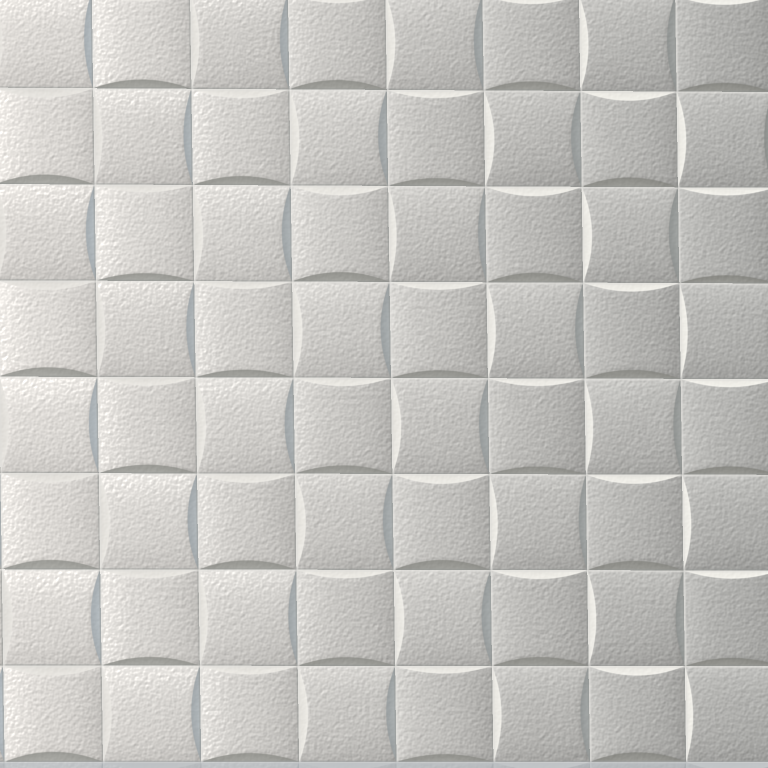
This pattern is drawn by a WebGL 2 fragment shader. Its source:

```glsl
#version 300 es
precision highp float;
// Padded white leather panel: about 8 by 8 woven pillows whose bend alternates
// like a checkerboard. Each tile is a face cut by two arcs, leaving a lit and a
// shaded lens; gradient noise gives the grain, lit from the upper left.
uniform vec2 u_resolution;
out vec4 fragColor;

vec2 hash2(vec2 p) {
    uvec2 q = uvec2(ivec2(p)) * uvec2(1597u, 3813u);
    uint n = (q.x ^ q.y) * 74793u;
    n = (n ^ (n >> 15)) * 26699u;
    n ^= n >> 13;
    return vec2(n & 1023u, (n >> 10) & 1023u) / 1023.0;
}

float gradientNoise(vec2 p) {
    vec2 i = floor(p), f = p - i;
    vec2 w = f * f * f * (f * (f * 6.0 - 15.0) + 10.0);
    vec2 e = vec2(0.0, 1.0);
    float a = dot(hash2(i) * 2.0 - 1.0, f);
    float b = dot(hash2(i + e.yx) * 2.0 - 1.0, f - e.yx);
    float c = dot(hash2(i + e.xy) * 2.0 - 1.0, f - e.xy);
    float d = dot(hash2(i + e.yy) * 2.0 - 1.0, f - e.yy);
    return mix(mix(a, b, w.x), mix(c, d, w.x), w.y);
}

// Pebbled height: rounded bumps with finer wrinkles.
float leather(vec2 p) {
    return gradientNoise(p * 180.0) + 0.45 * gradientNoise(p * 290.0 + 17.0);
}

vec3 panel(vec2 uv, float pixel) {
    // Slightly skewed and bowed grid, as on a panel hung a little out of true.
    float bow = 0.004 * sin(3.1416 * clamp(uv.x, 0.0, 1.0));
    vec2 grid = vec2((uv.x - 0.006 - bow + 0.0145 * uv.y) / 0.1266,
                     (uv.y - 0.008) / (0.1254 - 0.0008 * uv.x));
    vec2 tile = floor(grid);
    vec2 c = grid - tile - 0.5;
    vec2 vary = hash2(tile + 40.0) - 0.5;

    // Local axes: positive "across" and "along" both point to the light.
    bool upright = mod(tile.x + tile.y, 2.0) > 0.5;
    float across = upright ? -c.x : c.y;
    float along = upright ? c.y : -c.x;

    // Grain relief and slow unevenness.
    float relief = leather(uv) - leather(uv + vec2(-0.0010, 0.0013));
    float mottle = gradientNoise(uv * 38.0) + gradientNoise(uv * 9.0 + 5.0);

    // Face: broad light falloff and the curve of the pillow.
    float shade = mix(0.855, 0.69, smoothstep(-0.1, 1.05, uv.x));
    shade += 0.075 * along + 0.30 * along * along * along;
    shade += 0.02 * across + 0.02 * vary.x + 0.014 * mottle;
    shade += relief * mix(0.15, 0.13, uv.x);
    float gloss = smoothstep(0.6, 0.1, uv.x) * smoothstep(0.1, 0.45, along);
    shade += gloss * (0.01 + 0.16 * max(relief, 0.0));
    vec3 color = shade * mix(vec3(1.01, 0.995, 0.975), vec3(1.0, 1.0, 0.985), uv.x);

    // Lenses between the arcs and the tile sides.
    float depth = 0.092 + 0.025 * vary.y;
    float arc = 0.5 - depth * (1.0 - 4.0 * along * along);
    float inside = arc - abs(across);
    float lens = smoothstep(pixel * 0.7, -pixel * 0.7, inside);
    float slope = clamp(-inside / depth, 0.0, 1.0);
    vec3 litSide = mix(vec3(0.91, 0.90, 0.88), vec3(0.96, 0.955, 0.93), uv.x) - 0.05 * slope;
    vec3 coolSide = mix(vec3(0.66, 0.69, 0.71), vec3(0.55, 0.56, 0.55), uv.x);
    vec3 dimSide = mix(vec3(0.61, 0.61, 0.59), vec3(0.53, 0.53, 0.51), uv.x);
    vec3 shadedSide = (upright ? coolSide : dimSide) + 0.07 * slope;
    vec3 side = across > 0.0 ? litSide : shadedSide;
    color = mix(color, side + relief * 0.04, lens);

    // Soft rim where the face rolls over the arc.
    float rim = exp(-abs(inside) * 35.0) * (1.0 - lens);
    color += rim * (across > 0.0 ? 0.025 : -0.05);

    // Grooves: a dark hairline beside a pale ridge.
    float darkGap = min(0.5 - c.x, 0.5 + c.y);
    float paleGap = min(0.5 + c.x, 0.5 - c.y);
    float hairline = 1.0 - smoothstep(0.004, 0.012 + pixel, darkGap);
    float ridge = 1.0 - smoothstep(0.010, 0.020 + pixel, paleGap);
    color = mix(color, vec3(0.58, 0.59, 0.58), 0.5 * hairline);
    color = mix(color, vec3(0.88, 0.875, 0.86), 0.6 * ridge);

    // Cool shaded lip under the lowest row.
    float lip = smoothstep(0.02, -0.02, grid.y);
    return mix(color, vec3(0.70, 0.72, 0.74), 0.75 * lip);
}

void main() {
    float pixel = 8.0 / min(u_resolution.x, u_resolution.y);

    // Four samples per pixel keep the thin grooves smooth.
    vec3 sum = vec3(0.0);
    for (int i = 0; i < 4; i++) {
        vec2 offset = vec2(i & 1, i >> 1) * 0.5 - 0.25;
        sum += panel((gl_FragCoord.xy + offset) / u_resolution, pixel);
    }
    fragColor = vec4(clamp(sum / 4.0, 0.0, 1.0), 1.0);
}
```
